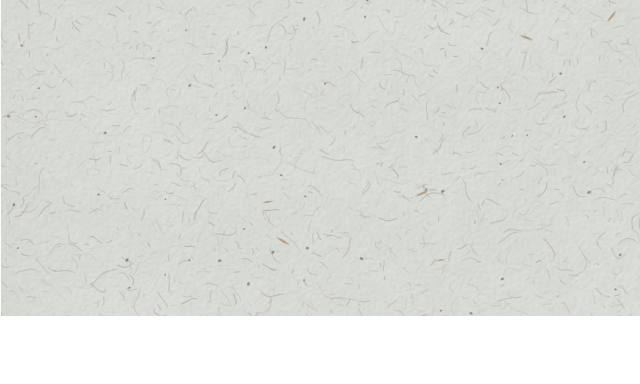
Give the GLSL for this texture, as a WebGL 1 fragment shader.

```glsl
precision highp float;

uniform vec2 u_resolution;

const vec3 PAPER_LIGHT = vec3(0.855, 0.866, 0.845);
const vec3 PAPER_DARK = vec3(0.828, 0.838, 0.812);
const vec3 MARGIN_WHITE = vec3(1.0);
const vec3 FIBRE_BROWN = vec3(0.66, 0.61, 0.55);
const vec3 FIBRE_GREY = vec3(0.67, 0.67, 0.64);
const vec3 SPECK_COLOUR = vec3(0.43, 0.40, 0.36);
const vec3 CHIP_COLOUR = vec3(0.68, 0.56, 0.42);

const float MARGIN_HEIGHT = 0.177;   // share of the canvas height
const float MARGIN_LEFT = 0.0014;    // lengths below are in canvas widths
const float FIBRE_HALF_WIDTH = 0.0004;
const float FIBRE_STRENGTH = 0.52;
const float FINEST_FIBRE_CELL = 0.022;
const float FIBRE_CELL_GROWTH = 1.4;
const float SPECK_CELL = 0.045;
const float CHIP_CELL = 0.12;
const float GRAIN_FREQUENCY = 230.0;
const float GRAIN_STRENGTH = 0.026;

float hash(vec2 p) {
  vec3 q = fract(vec3(p.xyx) * 0.1031);
  q += dot(q, q.yzx + 33.33);
  return fract((q.x + q.y) * q.z);
}

vec2 hash2(vec2 p) {
  return vec2(hash(p + 17.3), hash(p.yx + 71.9));
}

float noise(vec2 p) {
  vec2 i = floor(p);
  vec2 f = fract(p);
  f = f * f * (3.0 - 2.0 * f);
  float low = mix(hash(i), hash(i + vec2(1.0, 0.0)), f.x);
  float high = mix(hash(i + vec2(0.0, 1.0)), hash(i + 1.0), f.x);
  return mix(low, high, f.y);
}

vec2 rotate(vec2 p, float angle) {
  float c = cos(angle);
  float s = sin(angle);
  return vec2(c * p.x + s * p.y, c * p.y - s * p.x);
}

// Bent hairs, at most one per cell; x is coverage, y is brownness
vec2 fibres(vec2 p, float cell, float seed, float pixel) {
  vec2 grid = p / cell;
  vec2 result = vec2(0.0);
  for (int j = -1; j <= 1; j++) {
    for (int i = -1; i <= 1; i++) {
      vec2 id = floor(grid) + vec2(float(i), float(j));
      vec2 key = id + seed;
      vec2 shape = hash2(key + 5.0);
      vec2 look = hash2(key + 43.0);
      float turn = hash(key + 91.0) * 2.0 - 1.0;
      float angle = 1.7 * turn * (0.45 + 0.55 * abs(turn)) - 0.2;
      vec2 q = rotate(grid - id - hash2(key), angle);
      float halfLength = mix(0.15, 0.62, shape.x * shape.x);
      float bend = (shape.y - 0.5) * 2.4;
      float wave = 0.05 * sin(q.x * 7.0 + look.x * 6.3);
      float slope = 2.0 * bend * q.x;
      float dist = abs(q.y - bend * q.x * q.x - wave) * inversesqrt(1.0 + slope * slope);
      float line = 1.0 - smoothstep(0.0, FIBRE_HALF_WIDTH + pixel, dist * cell);
      float taper = 1.0 - smoothstep(0.6 * halfLength, halfLength, abs(q.x));
      float cover = line * taper * mix(0.12, 1.0, look.y * look.y);
      if (cover > result.x) result = vec2(cover, look.x);
    }
  }
  return result;
}

// Sparse oval flecks; size holds the half length and half width
float flecks(vec2 p, float cell, vec2 size, float share, float pixel) {
  vec2 id = floor(p / cell);
  vec2 key = id + 211.0;
  vec2 centre = (id + 0.2 + 0.6 * hash2(key)) * cell;
  vec2 q = rotate(p - centre, (hash(key + 9.0) - 0.3) * 2.0);
  vec2 radius = size * mix(0.5, 1.2, hash(key + 31.0));
  float dist = (length(q / radius) - 1.0) * radius.y;
  float present = step(hash(key + 57.0), share);
  return present * (1.0 - smoothstep(-0.5 * pixel, 0.8 * pixel, dist));
}

vec3 paper(vec2 p, vec2 uv) {
  float cloud = noise(p * vec2(5.0, 9.0)) * 0.6 + noise(p * 23.0) * 0.4;
  float shade = 0.32 + 0.7 * (cloud - 0.5) + 0.2 * (uv.y - 0.6);
  shade += 0.3 * (1.0 - smoothstep(0.0, 0.12, uv.x));
  vec3 colour = mix(PAPER_LIGHT, PAPER_DARK, clamp(shade, 0.0, 1.0));
  // Raised grain lit from the upper left
  vec2 g = p * GRAIN_FREQUENCY;
  float relief = noise(g) - noise(g + vec2(-0.5, 0.6));
  float tooth = noise(g * 0.45 + 37.0) - 0.5;
  return colour + GRAIN_STRENGTH * (relief + 0.4 * tooth);
}

void main() {
  vec2 uv = gl_FragCoord.xy / u_resolution;
  vec2 p = gl_FragCoord.xy / u_resolution.x;
  float pixel = 1.0 / u_resolution.x;
  vec3 colour = paper(p, uv);

  float cell = FINEST_FIBRE_CELL;
  for (int layer = 0; layer < 4; layer++) {
    vec2 hair = fibres(p, cell, 13.0 + 101.0 * float(layer), pixel);
    vec3 tint = mix(FIBRE_GREY, FIBRE_BROWN, hair.y);
    colour = mix(colour, tint, hair.x * FIBRE_STRENGTH);
    cell *= FIBRE_CELL_GROWTH;
  }

  float speck = flecks(p, SPECK_CELL, vec2(0.0021, 0.0015), 0.24, pixel);
  float chip = flecks(p + 3.7, CHIP_CELL, vec2(0.0075, 0.0014), 0.22, pixel);
  colour = mix(colour, SPECK_COLOUR, speck * 0.65);
  colour = mix(colour, CHIP_COLOUR, chip * 0.75);

  // White margin below and a hairline at the left
  float edgeY = (uv.y - MARGIN_HEIGHT) * u_resolution.y;
  float edgeX = (p.x - MARGIN_LEFT) * u_resolution.x;
  float sheet = clamp(edgeY + 0.5, 0.0, 1.0) * clamp(edgeX + 0.5, 0.0, 1.0);
  gl_FragColor = vec4(mix(MARGIN_WHITE, colour, sheet), 1.0);
}
```
